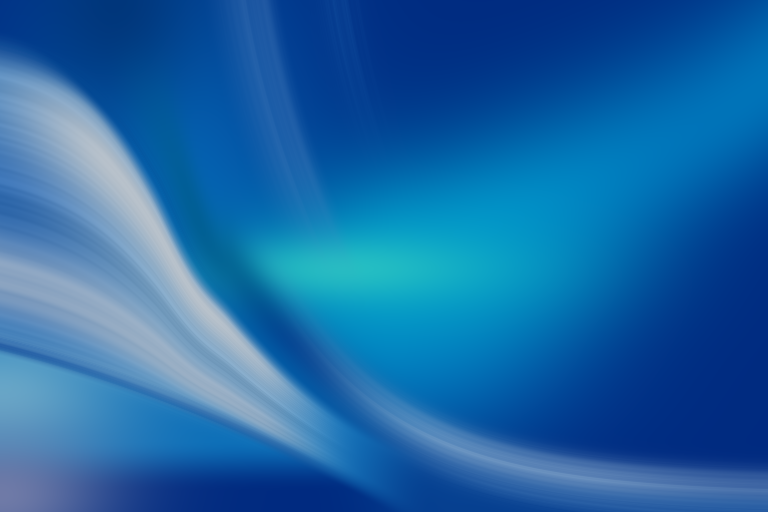
A Shadertoy shader for this background:

```glsl
float hash(float n) { return fract(sin(n * 127.1) * 43758.55); }

float noise(float t) {
    float i = floor(t), f = fract(t);
    return mix(hash(i), hash(i + 1.0), f * f * (3.0 - 2.0 * f));
}

// Fine parallel fibres, 0 to 1
float fibres(float t) {
    return 0.5 * noise(t) + 0.3 * noise(t * 2.3 + 7.0) + 0.2 * noise(t * 5.1 + 3.0);
}

float glow(float d, float width) { return exp(-d * d / (width * width)); }

float spot(vec2 p, vec2 centre, vec2 size) {
    vec2 q = (p - centre) / size;
    return exp(-dot(q, q));
}

// Upper edge of the pale fan
float fanTop(float x) {
    float steep = mix(9.5, 5.8, smoothstep(0.3, 0.45, x));
    return 0.05 + 0.87 / (1.0 + exp((x - 0.37) * steep));
}

void mainImage(out vec4 fragColor, in vec2 fragCoord) {
    vec2 p = fragCoord / iResolution.xy * vec2(1.5, 1.0);
    float x = p.x, y = p.y;
    vec3 navy = vec3(0.0, 0.165, 0.5);
    vec3 azure = vec3(0.02, 0.42, 0.73);
    vec3 pale = vec3(0.73, 0.76, 0.79);
    vec3 col = navy;

    // Blue haze on the left and around the centre
    col = mix(col, azure, 0.9 * spot(p, vec2(0.32, 0.62), vec2(0.3, 0.48)));
    col = mix(col, azure, 0.8 * spot(p, vec2(0.82, 0.33), vec2(0.32, 0.2)));

    // Broad beam rising to the right
    float r = x - 0.7;
    float beam = y - (0.47 + 0.25 * r + 0.26 * r * r);
    float beamWidth = beam > 0.0 ? 0.21 : mix(0.28, 0.19, smoothstep(0.9, 1.5, x));
    vec3 beamColor = mix(vec3(0.0, 0.57, 0.79), vec3(0.0, 0.46, 0.73), smoothstep(0.9, 1.4, x));
    col = mix(col, beamColor, 0.97 * glow(beam, beamWidth) * smoothstep(0.35, 0.8, x));

    // Cyan light at the heart
    col = mix(col, vec3(0.02, 0.65, 0.78), 0.7 * spot(p, vec2(0.8, 0.47), vec2(0.36, 0.13)));
    col = mix(col, vec3(0.17, 0.77, 0.76), 0.85 * spot(p, vec2(0.67, 0.475), vec2(0.25, 0.06)));

    // Shadows beside the fan
    float top = fanTop(x);
    float slope = (fanTop(x + 0.01) - fanTop(x - 0.01)) / 0.02;
    float edge = (y - top) / sqrt(1.0 + slope * slope);
    col = mix(col, vec3(0.0, 0.2, 0.46), 0.85 * spot(p, vec2(0.23, 0.99), vec2(0.15, 0.2)));
    vec3 shade = mix(vec3(0.0, 0.21, 0.53), vec3(0.0, 0.36, 0.55), smoothstep(0.32, 0.48, y));
    col = mix(col, shade, 0.8 * glow(edge - 0.06, 0.05)
        * smoothstep(0.2, 0.4, x) * smoothstep(0.85, 0.6, x));

    // Sheer upright ribbon
    float h = 1.0 - y;
    float across = x - (0.49 + 0.16 * h + 0.3 * h * h);
    float sheer = smoothstep(-0.1, 0.02, across) * smoothstep(0.06, 0.015, across);
    sheer *= 0.4 + 0.6 * fibres(across * 70.0);
    col = mix(col, vec3(0.34, 0.53, 0.76), 0.62 * sheer * smoothstep(0.4, 0.7, y));
    float wisp = glow(across - 0.17, 0.035) * fibres(across * 110.0);
    col = mix(col, vec3(0.12, 0.4, 0.7), 0.45 * wisp * smoothstep(0.6, 1.0, y));

    // Ribbon sweeping to the lower right
    float drop = 0.33 * exp(-4.2 * (x - 0.586));
    float sweep = (y - 0.045 - drop) / sqrt(1.0 + 17.6 * drop * drop);
    float sweepWidth = sweep > 0.0 ? 0.03 : 0.045;
    float under = smoothstep(0.0, -0.04, sweep) * smoothstep(0.6, 0.9, x);
    col = mix(col, vec3(0.03, 0.27, 0.58), 0.75 * under);
    float sweepLight = glow(sweep, sweepWidth) * smoothstep(0.48, 0.9, x);
    sweepLight *= mix(1.0, 0.7, smoothstep(1.1, 1.5, x)) * (0.65 + 0.5 * fibres(sweep * 95.0));
    col = mix(col, vec3(0.52, 0.66, 0.8), 0.88 * sweepLight);
    float threads = glow(sweep + 0.055, 0.025) * fibres(sweep * 150.0);
    col = mix(col, vec3(0.25, 0.47, 0.72), 0.5 * threads * smoothstep(0.7, 1.0, x));

    // Ground under the fan
    float low = 0.32 - 0.25 * x - 0.2 * x * x;
    vec3 ground = mix(navy, vec3(0.04, 0.43, 0.72), smoothstep(0.04, 0.14, y));
    ground = mix(ground, vec3(0.42, 0.67, 0.79), 0.95 * spot(p, vec2(0.0, 0.23), vec2(0.24, 0.13)));
    ground = mix(ground, vec3(0.48, 0.51, 0.67), 0.9 * spot(p, vec2(0.0, 0.03), vec2(0.22, 0.13)));
    float below = smoothstep(0.01, -0.015, y - low) * smoothstep(0.85, 0.6, x);
    col = mix(col, ground, below);

    // Pale fan: s runs from its lower edge to its upper edge
    float s = (y - low) / max(top - low, 0.03);
    float strand = fibres(s * 17.0 + 2.0);
    vec3 fan = mix(vec3(0.2, 0.43, 0.7), vec3(0.46, 0.63, 0.77), smoothstep(0.0, 0.35, x));
    fan = mix(fan, vec3(0.38, 0.58, 0.76), 0.7 * smoothstep(0.55, 0.9, s));
    fan += 0.16 * (strand - 0.5);
    float crest = glow(s - 0.84, s > 0.84 ? 0.13 : 0.22) * smoothstep(-0.08, 0.22, x);
    fan = mix(fan, pale + 0.05 * (strand - 0.5), 0.95 * crest * smoothstep(0.72, 0.4, x));
    float lowerBand = glow(s - 0.24, 0.13) * smoothstep(0.75, 0.4, x);
    fan = mix(fan, vec3(0.65, 0.71, 0.78), lowerBand * (0.65 + 0.4 * strand));
    fan = mix(fan, vec3(0.3, 0.56, 0.77), 0.5 * glow(s - 0.06, 0.06));
    fan = mix(fan, vec3(0.1, 0.48, 0.75), smoothstep(0.5, 0.72, x));
    float soft = mix(0.045, 0.014, smoothstep(0.0, 0.2, x));
    float cover = smoothstep(soft, -soft, edge) * smoothstep(-0.015, 0.03, y - low);
    col = mix(col, fan, cover * smoothstep(0.85, 0.6, x));

    // Thin lines along the upper edge and the lower tail
    float lines = glow(edge - 0.018, 0.016) * fibres(edge * 210.0);
    col = mix(col, vec3(0.02, 0.3, 0.58), 0.65 * lines * smoothstep(0.5, 0.25, x));
    float tail = glow(y - low - 0.01, 0.025) * fibres((y - low) * 160.0);
    col = mix(col, vec3(0.48, 0.68, 0.8), 0.45 * tail * smoothstep(0.65, 0.3, x));

    fragColor = vec4(clamp(col, 0.0, 1.0), 1.0);
}
```
